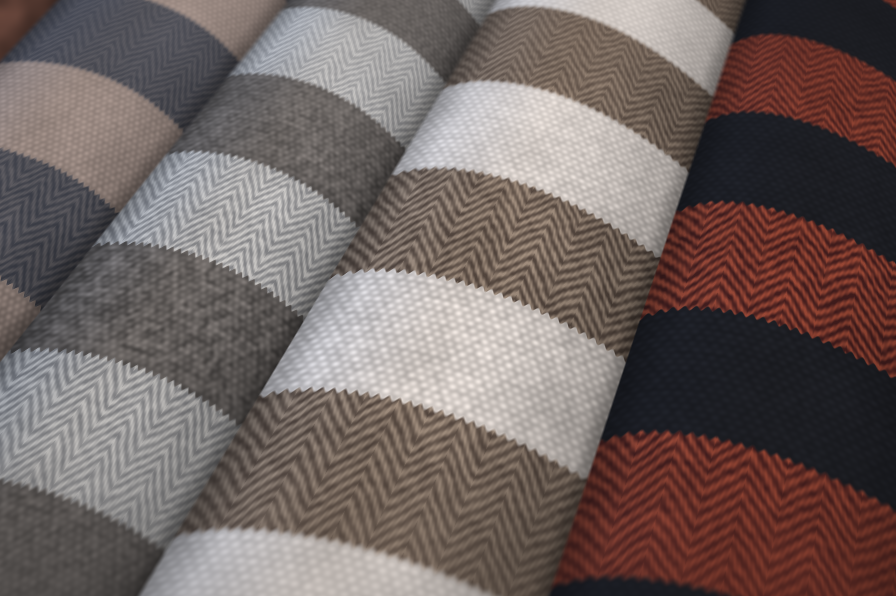
Reproduce this texture procedurally as a WebGL 2 fragment shader.

```glsl
#version 300 es
precision highp float;
// Four folded woven cloths overlapping from left to right, each with bands that
// alternate herringbone and plain weave. Every cloth is a slanted sheet with its own
// coordinates: across (0..1 between folds) and a band index that grows in perspective.
uniform vec2 u_resolution;
out vec4 outColor;

#define TAU 6.2831853
#define BAND_GROWTH 1.17   // height ratio of successive bands
#define ZIGZAGS 5.0        // chevron columns across a cloth
#define ZIGZAG_DEPTH 2.6   // chevron height in ridges
#define RIDGES 10.0        // herringbone ridges per band
#define THREADS 60.0       // threads across a cloth
#define PICKS 20.0         // plain weave picks per band
#define FOCUS_Y 0.53       // sharpest height, measured from the top
#define FOCUS_RANGE 0.48
#define FOLD_SHADE 0.70

const int CLOTHS = 4;
// Fold lines: x at the top, leftward slant
const vec2 FOLD[5] = vec2[](vec2(0.098, 0.95), vec2(0.486, 0.80), vec2(0.833, 0.60),
                            vec2(1.251, 0.33), vec2(1.690, 0.05));
// Band start, band density, rise at the fold, sag to the right
const vec4 DRAPE[4] = vec4[](vec4(-0.010, 1.45, 0.008, 0.120), vec4(0.016, 1.52, 0.008, 0.130),
                             vec4(0.024, 1.36, 0.020, 0.153), vec4(0.075, 1.31, 0.027, 0.220));
const vec3 DARK_YARN[4] = vec3[](vec3(0.26, 0.27, 0.31), vec3(0.52, 0.52, 0.53),
                                 vec3(0.31, 0.26, 0.23), vec3(0.25, 0.11, 0.11));
const vec3 LIGHT_YARN[4] = vec3[](vec3(0.41, 0.40, 0.42), vec3(0.79, 0.78, 0.77),
                                  vec3(0.59, 0.52, 0.46), vec3(0.58, 0.27, 0.20));
const vec3 PLAIN_YARN[4] = vec3[](vec3(0.64, 0.57, 0.54), vec3(0.40, 0.38, 0.37),
                                  vec3(0.79, 0.76, 0.74), vec3(0.11, 0.115, 0.135));
const vec3 TABLE = vec3(0.40, 0.27, 0.23);

float hash(vec2 p) {
  vec3 q = fract(p.xyx * vec3(0.1031, 0.1030, 0.0973));
  q += dot(q, q.yzx + 33.33);
  return fract((q.x + q.y) * q.z);
}

float noise(vec2 p) {
  vec2 i = floor(p), f = fract(p);
  f = f * f * (3.0 - 2.0 * f);
  return mix(mix(hash(i), hash(i + vec2(1, 0)), f.x),
             mix(hash(i + vec2(0, 1)), hash(i + vec2(1, 1)), f.x), f.y);
}

float foldX(int i, float y) { return FOLD[i].x - FOLD[i].y * y; }

// Ridge height 0..1 of a twill whose slope reverses in each column
float herringbone(vec2 w, float detail) {
  float stepped = w.x + 0.09 / THREADS * sin(TAU * w.x * THREADS);
  float zigzag = abs(fract(stepped * ZIGZAGS) - 0.5) * 2.0;
  float wobble = 0.35 * (noise(w * vec2(24.0, 7.0)) - 0.5);
  float ridge = cos(TAU * (w.y * RIDGES + zigzag * ZIGZAG_DEPTH + wobble));
  float stitch = cos(TAU * w.x * THREADS);
  return 0.5 + detail * (0.42 * ridge + 0.10 * stitch * (0.5 + 0.5 * ridge));
}

// Over-and-under checker of a plain weave, -1..1
float plainWeave(vec2 w) {
  float warp = cos(TAU * w.x * THREADS * 0.5);
  float weft = cos(TAU * w.y * PICKS * 0.5);
  return warp * weft + 0.4 * cos(TAU * w.y * PICKS);
}

vec3 cloth(int i, vec2 p, float detail, float soft) {
  float left = foldX(i, p.y);
  float across = max((p.x - left) / (foldX(i + 1, p.y) - left), 0.0);

  // Drape the bands over the fold, then space them in perspective
  vec4 d = DRAPE[i];
  float s = p.y + d.z * (1.0 - exp(-12.0 * across)) - (d.w + d.z * 0.3) * across * across;
  float band = log(max(1.0 + (s - d.x) * d.y, 0.05)) / log(BAND_GROWTH);
  vec2 w = vec2(across, band);

  // Mottled yarn: short flecks along picks and broad unevenness
  vec2 seed = w + float(i) * 17.0 + 9.0;
  float fleck = noise(seed * vec2(THREADS * 0.7, PICKS * 1.2)) - 0.5;
  float patchy = noise(seed * vec2(5.0, 3.0)) - 0.5;

  float ridge = herringbone(w, detail);
  vec3 twill = mix(DARK_YARN[i], LIGHT_YARN[i], clamp(ridge + 0.45 * fleck * detail, 0.0, 1.0));
  float heather = i == 1 ? 0.45 : 0.14;
  vec3 plain = PLAIN_YARN[i] * (1.0 + detail * (0.085 * plainWeave(w) + heather * fleck));

  // Even bands are herringbone; their borders follow the stitches
  float border = abs(mod(band - 0.5, 2.0) - 1.0) - 0.5;
  border += 0.018 * detail * cos(TAU * across * THREADS * 0.5);
  vec3 color = mix(plain, twill, smoothstep(-soft, soft, border * 0.16));
  color *= 1.0 + 0.08 * patchy;

  // Rounded fold on the left, shade toward the next cloth, cool light on the fold
  float light = mix(FOLD_SHADE, 1.0, smoothstep(-0.03, 0.13, across));
  light *= mix(1.0, 0.76, smoothstep(0.55, 1.05, across));
  vec3 tint = mix(vec3(0.95, 0.99, 1.05), vec3(1.0), smoothstep(0.0, 0.45, across));
  return color * light * tint;
}

void main() {
  vec2 p = gl_FragCoord.xy / u_resolution.y;
  p.y = 1.0 - p.y;
  float defocus = (p.y - FOCUS_Y) / FOCUS_RANGE;
  float detail = exp(-defocus * defocus);
  float soft = 1.0 / u_resolution.y + 0.007 * (1.0 - detail);

  vec3 color = TABLE * (0.85 + 0.3 * noise(p * 40.0));
  for (int i = 0; i < CLOTHS; i++) {
    float inside = (p.x - foldX(i, p.y)) / sqrt(1.0 + FOLD[i].y * FOLD[i].y);
    color *= mix(0.72, 1.0, smoothstep(0.0, 0.035, -inside));
    color = mix(color, cloth(i, p, detail, soft), smoothstep(-soft, soft, inside));
  }

  // Soft window light, fading toward the lower corners
  vec2 fromLight = p - vec2(0.85, 0.30);
  color *= 1.06 - 0.22 * dot(fromLight, fromLight);
  outColor = vec4(clamp(color, 0.0, 1.0), 1.0);
}
```
